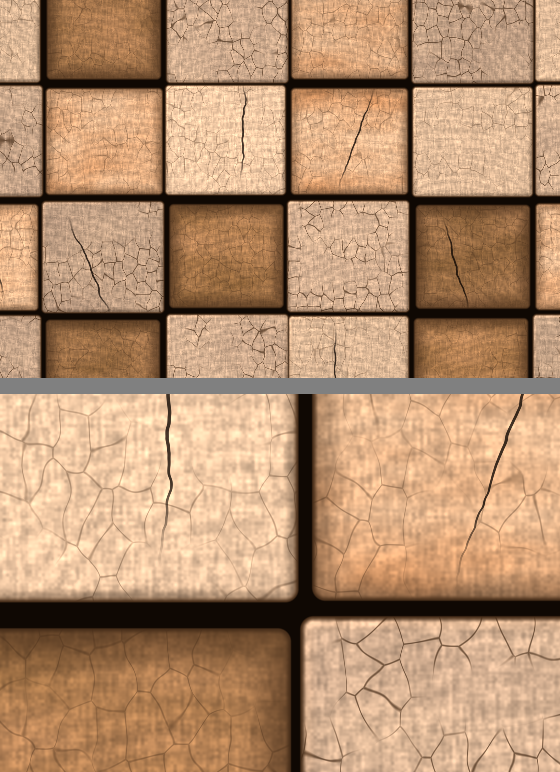
Top: the whole. Bottom: its middle third, enlarged.
A Shadertoy shader for this texture:

```glsl
const vec2 PITCH = vec2(0.2194, 0.2051);      // block spacing, in canvas widths
const vec2 FIRST_SEAM = vec2(0.0755, 0.1497); // seam position from the upper left
const vec2 EXTRA_GAP = vec2(0.0, 0.0022);
const float CORNER = 0.008;
const float JITTER = 0.005;
const float CRACK_WIDTH = 0.0006;
const float CRACK_CHANCE = 0.45;
const vec3 GAP_COLOR = vec3(0.06, 0.03, 0.01);
const vec3 SHADOW = vec3(0.28, 0.18, 0.10);
const vec3 BEIGE = vec3(0.91, 0.76, 0.62);
const vec3 GREY = vec3(0.74, 0.61, 0.51);
const vec3 ORANGE = vec3(0.83, 0.60, 0.42);
const vec3 BROWN = vec3(0.58, 0.41, 0.25);

// Wood kinds by row: 0 beige, 1 grey, 2 orange, 3 brown
const ivec2 GRID = ivec2(6, 4);
const int KIND[24] = int[24](
    0, 3, 1, 2, 1, 0,
    1, 2, 0, 2, 0, 1,
    2, 1, 3, 1, 3, 2,
    1, 3, 1, 0, 3, 1);

float hash(vec2 p) {
    vec3 q = fract(p.xyx * vec3(0.1031, 0.1030, 0.0973));
    q += dot(q, q.yzx + 33.33);
    return fract((q.x + q.y) * q.z);
}

float noise(vec2 p) {
    vec2 i = floor(p), f = fract(p);
    f = f * f * (3.0 - 2.0 * f);
    return mix(mix(hash(i), hash(i + vec2(1, 0)), f.x),
               mix(hash(i + vec2(0, 1)), hash(i + 1.0), f.x), f.y);
}

float fbm(vec2 p) {
    float sum = 0.0, gain = 0.53;
    for (int i = 0; i < 4; i++) {
        sum += gain * noise(p);
        p = p * 2.03 + 7.1;
        gain *= 0.5;
    }
    return sum;
}

// Distance between the two nearest cell points: zero on the crack lines
float crackNet(vec2 p) {
    vec2 base = floor(p);
    float nearest = 8.0, second = 8.0;
    for (int y = -1; y <= 1; y++)
    for (int x = -1; x <= 1; x++) {
        vec2 cell = base + vec2(x, y);
        vec2 point = cell + vec2(0.2 + 0.6 * hash(cell), hash(cell + 57.0));
        float d = length(point - p);
        second = min(second, max(nearest, d));
        nearest = min(nearest, d);
    }
    return second - nearest;
}

float roundBox(vec2 p, vec2 halfSize) {
    vec2 q = abs(p) - halfSize + CORNER;
    return length(max(q, 0.0)) + min(max(q.x, q.y), 0.0) - CORNER;
}

int kindOf(vec2 id) {
    vec2 g = mod(id + 1.0, vec2(GRID));
    return KIND[int(g.x) + GRID.x * int(g.y)];
}

float depthOf(int kind) {
    return kind == 0 ? 0.35 : kind == 1 ? 0.2 : kind == 2 ? 0.7 : 1.0;
}

// End grain: mottling, growth rings, fibres and cracks
vec3 woodFace(vec2 q, vec2 id, int kind, float px) {
    vec2 seed = id * 13.7 + 80.0;
    float pick = hash(seed), mottle = fbm(q * vec2(10.0, 26.0) + seed);
    vec3 col = kind == 0 ? mix(BEIGE, GREY, 0.35 * mottle)
             : kind == 1 ? mix(GREY, BEIGE, 0.8 * mottle - 0.1)
             : kind == 2 ? mix(ORANGE, BEIGE, 1.3 * mottle - 0.35)
             : mix(BROWN, ORANGE, 1.1 * mottle - 0.35);
    col *= 0.95 + 0.12 * pick;

    vec2 heart = vec2(pick - 0.5, 0.22) * vec2(0.2, 1.0);
    float radius = length(q - heart) + 0.02 * mottle;
    col *= 1.0 + 0.04 * sin(radius * 420.0);
    col *= 0.91 + 0.20 * noise(q * vec2(460.0, 110.0) + seed);
    col *= 0.94 + 0.13 * noise(q * vec2(130.0, 480.0) + seed);
    col *= 0.93 + 0.14 * noise(q * 520.0 + seed);

    // Fine network of tall cells, patchy and strongest on grey blocks
    vec2 warp = vec2(noise(q * 60.0 + seed), noise(q * 60.0 - seed)) - 0.5;
    float net = crackNet((q + 0.008 * warp) * vec2(50.0, 34.0) + seed);
    float patches = smoothstep(0.3, 0.65, noise(q * 24.0 + seed * 1.7));
    float strength = kind == 1 ? 0.7 : 0.35;
    col = mix(col, SHADOW, strength * patches * (1.0 - smoothstep(0.0, 0.05 + 22.0 * px, net)));

    // One long tapering split
    float lean = 0.9 * (hash(seed + 3.0) - 0.5);
    float wander = 0.014 * (fbm(vec2(q.y * 28.0, pick * 90.0)) - 0.5);
    float split = abs(q.x + lean * q.y - 0.07 * (pick - 0.5) + wander);
    float width = CRACK_WIDTH * (0.3 + 1.2 * noise(vec2(q.y * 30.0, pick * 40.0)));
    float along = 1.0 - smoothstep(0.04, 0.10, abs(q.y + 0.04 * (pick - 0.5)));
    float hasSplit = step(hash(seed + 9.0), CRACK_CHANCE);
    return mix(col, GAP_COLOR, 0.8 * hasSplit * along * (1.0 - smoothstep(width, width + px, split)));
}

void mainImage(out vec4 fragColor, in vec2 fragCoord) {
    float px = 1.0 / iResolution.x;
    vec2 p = vec2(fragCoord.x, iResolution.y - fragCoord.y) * px - FIRST_SEAM;

    // Nearest block, with raised ones overlapping their cells
    float d = 1.0;
    vec2 q = vec2(0), id = vec2(0);
    for (int y = -1; y <= 1; y++)
    for (int x = -1; x <= 1; x++) {
        vec2 cell = floor(p / PITCH) + vec2(x, y);
        vec2 shift = JITTER * (vec2(hash(cell + 21.0), hash(cell + 43.0)) - 0.5);
        vec2 local = p - (cell + 0.5) * PITCH - shift;
        float inset = mix(-0.002, 0.0075, depthOf(kindOf(cell)));
        float dist = roundBox(local, 0.5 * PITCH - inset - EXTRA_GAP);
        if (dist < d) { d = dist; q = local; id = cell; }
    }
    int kind = kindOf(id);
    float depth = depthOf(kind), edge = max(-d, 0.0);
    vec3 col = woodFace(q, id, kind, px);

    // Recessed faces darken toward the edge; raised rims catch light from the upper left
    float sunk = smoothstep(0.4, 1.0, depth);
    float shade = 1.0 - smoothstep(0.0, mix(0.012, 0.034, sunk), edge);
    col = mix(col, SHADOW, shade * mix(0.25, 0.65, sunk));
    float rim = smoothstep(0.001, 0.004, edge) * (1.0 - smoothstep(0.004, 0.009, edge));
    float facing = clamp(-dot(q / PITCH, vec2(0.9, 1.4)), -0.6, 1.0);
    col *= 1.0 + 0.3 * rim * facing * (1.0 - sunk);
    col = mix(SHADOW, col, smoothstep(0.0, 0.004, edge));

    fragColor = vec4(mix(GAP_COLOR, col, smoothstep(px, -px, d)), 1.0);
}
```
